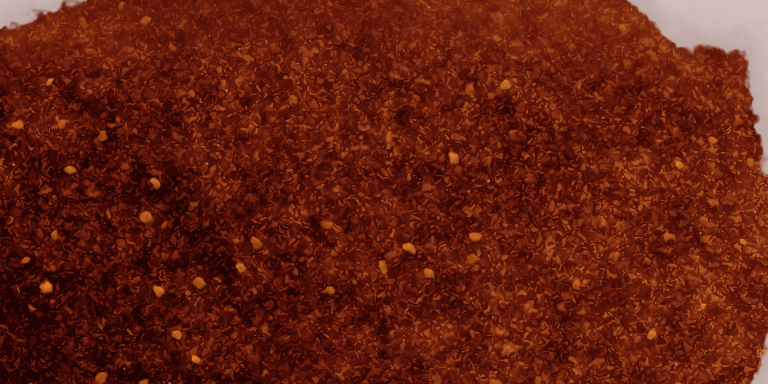
Give the GLSL for this texture, as a WebGL 1 fragment shader.

```glsl
precision highp float;
uniform vec2 u_resolution;

#define FINE_CELLS 98.0
#define GRAIN_CELLS 54.0
#define CHIP_CELLS 27.0
#define SEED_CELLS 9.0
#define SEED_SHARE 0.34
#define BASE_TONE 2.42
#define GRAIN_CONTRAST 1.2
#define CLUMP_CONTRAST 1.0
#define SLOPE_CONTRAST 1.4
#define EDGE_ROUGHNESS 0.022

float hash(vec2 p) {
  return fract(sin(dot(p, vec2(127.1, 311.7))) * 43758.5453);
}

float noise(vec2 p) {
  vec2 i = floor(p), f = fract(p);
  f = f * f * (3.0 - 2.0 * f);
  return mix(mix(hash(i), hash(i + vec2(1.0, 0.0)), f.x),
             mix(hash(i + vec2(0.0, 1.0)), hash(i + 1.0), f.x), f.y);
}

// Overlapping ellipses, one per cell: x = random value, y = relief, z = cover
vec3 flakes(vec2 p, float cells, vec2 radius, float share, float soft, float salt) {
  vec2 q = p * cells, id = floor(q);
  vec3 result = vec3(0.0);
  for (int j = -1; j <= 1; j++) {
    for (int i = -1; i <= 1; i++) {
      vec2 cell = id + vec2(float(i), float(j)), key = cell + salt;
      vec2 offset = q - cell - vec2(hash(key), hash(key + 41.7));
      float angle = (hash(key + 5.9) - 0.55) * 3.0;
      float c = cos(angle), s = sin(angle);
      vec2 size = radius * mix(vec2(0.7, 0.65), vec2(1.1, 1.25), hash(key + 59.0));
      vec2 local = vec2(c * offset.x + s * offset.y, c * offset.y - s * offset.x) / size;
      float cover = 1.0 - smoothstep(1.0 - soft, 1.0 + 0.4 * soft, length(local));
      cover *= step(hash(key + 17.3), share);
      float relief = offset.y / radius.x - 0.35 * dot(local, local);
      result = mix(result, vec3(hash(key + 29.1), relief, 1.0), cover);
    }
  }
  return result;
}

// Ramp from deep shadow to lit orange, one colour per unit of tone
vec3 spice(float tone) {
  vec3 c = mix(vec3(0.13, 0.01, 0.01), vec3(0.27, 0.04, 0.02), clamp(tone, 0.0, 1.0));
  c = mix(c, vec3(0.38, 0.09, 0.035), clamp(tone - 1.0, 0.0, 1.0));
  c = mix(c, vec3(0.49, 0.16, 0.06), clamp(tone - 2.0, 0.0, 1.0));
  c = mix(c, vec3(0.62, 0.27, 0.10), clamp(tone - 3.0, 0.0, 1.0));
  return mix(c, vec3(0.76, 0.39, 0.16), clamp(0.7 * (tone - 4.0), 0.0, 1.0));
}

// Heap outline, negative inside
float heap(vec2 p) {
  float shoulder = max(2.64 - p.x, 1.147 - 0.15 * p.x);
  float right = max((p.y - shoulder) * 0.8, (p.y - 0.74) * 0.2 + (p.x - 1.955) * 0.98);
  float left = (p.y - 0.92 - 0.38 * p.x) * 0.93;
  float foot = (p.x - 1.955 - 0.32 * p.y) * 0.95;
  return max(max(right, left), foot);
}

float blob(vec2 p, vec2 centre, vec2 size) {
  vec2 d = (p - centre) / size;
  return exp(-dot(d, d));
}

// Broad light and shade over the slopes
float slopeLight(vec2 p) {
  float light = 0.42 * (p.x - 1.0) + 0.4 * smoothstep(0.75, 1.0, p.y);
  light -= 0.65 * blob(p, vec2(0.1, 0.12), vec2(0.55, 0.3));
  light -= 0.3 * blob(p, vec2(1.25, 0.58), vec2(0.4, 0.15));
  light += 0.45 * blob(p, vec2(0.1, 0.88), vec2(0.35, 0.16));
  light += 0.25 * blob(p, vec2(0.75, 0.7), vec2(0.3, 0.2));
  float along = clamp((p.x - 0.34) / 0.31, 0.0, 1.0);
  vec2 crease = p - mix(vec2(0.34, 0.61), vec2(0.65, 0.19), along);
  return light - 0.5 * exp(-dot(crease, crease) * 130.0);
}

void main() {
  vec2 p = gl_FragCoord.xy / u_resolution.y;
  vec2 warp = vec2(noise(p * 75.0), noise(p * 75.0 + 33.0)) - 0.5;
  vec2 q = p + warp * 0.014;

  // Far slopes fall out of focus
  float blur = smoothstep(0.78, 1.05, p.y + 0.12 * abs(p.x - 0.8));
  float soft = mix(0.6, 0.9, blur);

  // Layers of powder, grains and chips
  vec3 fine = flakes(q, FINE_CELLS, vec2(0.75, 0.45), 1.0, soft, 3.0);
  vec3 grain = flakes(q, GRAIN_CELLS, vec2(0.68, 0.4), 0.75, soft, 71.0);
  vec3 chip = flakes(q, CHIP_CELLS, vec2(0.4, 0.22), 0.24, soft, 139.0);
  float detail = mix(-0.95, (fine.x - 0.4) * 2.4 + 0.3 * fine.y, fine.z);
  detail = mix(detail, (grain.x - 0.42) * 2.8 + 0.5 * grain.y, grain.z * 0.8);
  detail = mix(detail, chip.x * 2.4 - 0.5 + 0.4 * chip.y, chip.z * 0.75);
  float clumps = (noise(p * 9.0) - 0.5) * 0.8 + (noise(p * 22.0 + 8.0) - 0.5) * 1.0;
  clumps += (noise(q * 42.0 + 19.0) - 0.5) * 1.4;
  float tone = BASE_TONE + SLOPE_CONTRAST * slopeLight(p)
             + (CLUMP_CONTRAST * clumps + GRAIN_CONTRAST * detail) * (1.0 - 0.4 * blur);
  vec3 color = spice(tone);

  // Pale seeds, small husks and rare glints
  vec3 husk = flakes(q, 17.0, vec2(0.2, 0.11), 0.16, 0.5, 173.0);
  color = mix(color, vec3(0.70, 0.33, 0.10) * (0.85 + 0.25 * husk.x), husk.z * (0.75 - 0.4 * blur));
  vec3 seed = flakes(p + warp * 0.01, SEED_CELLS, vec2(0.16, 0.11), SEED_SHARE, 0.35, 211.0);
  vec3 seedColor = mix(vec3(0.64, 0.27, 0.07), vec3(0.86, 0.50, 0.16), seed.x);
  seedColor *= 1.0 + 0.25 * seed.y + 0.25 * (noise(p * 110.0) - 0.5);
  color = mix(color, seedColor, seed.z * (0.9 - 0.4 * blur));
  vec3 glint = flakes(p, 12.0, vec2(0.055, 0.04), 0.06, 0.6, 307.0);
  color = mix(color, vec3(0.78, 0.55, 0.47), glint.z * 0.75);

  // Pale surface behind the ragged outline
  float edge = heap(p) + EDGE_ROUGHNESS * (noise(p * 36.0) + 0.6 * noise(p * 85.0) - 0.8);
  vec3 surface = mix(vec3(0.75, 0.66, 0.64), vec3(0.81, 0.74, 0.72), smoothstep(0.0, 0.09, edge));
  gl_FragColor = vec4(mix(color, surface, smoothstep(-0.006, 0.009, edge)), 1.0);
}
```
